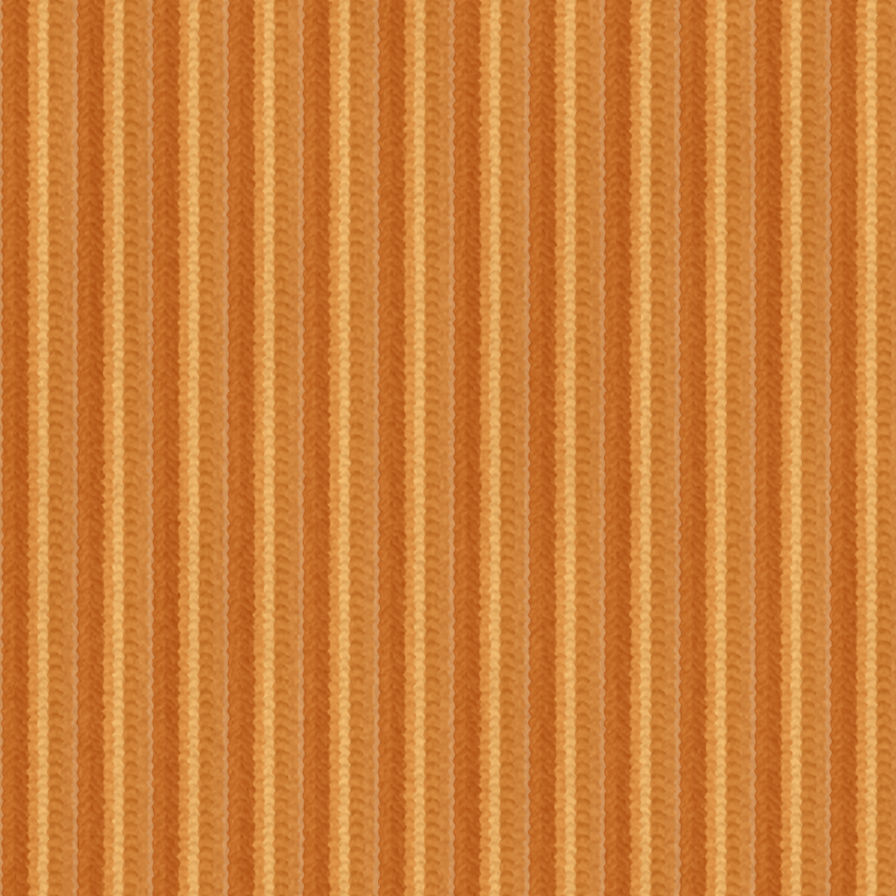
A three.js fragment shader for this pattern:

```glsl
#define STRIPES 11.9
#define PHASE 0.048
#define ROWS 74.0
#define GRAIN 300.0
#define SOFT 0.022
#define RUST vec3(0.735, 0.385, 0.130)
#define AMBER vec3(0.850, 0.550, 0.255)
#define STRAW vec3(0.895, 0.670, 0.385)
#define TAN vec3(0.785, 0.475, 0.190)
#define HONEY vec3(0.805, 0.510, 0.235)
#define BLUSH vec3(0.825, 0.580, 0.355)

varying vec2 vUv;

const float TAU = 6.2831853;

float hash(vec2 p) {
  return fract(sin(dot(p, vec2(127.1, 311.7))) * 43758.5453);
}

float noise(vec2 p) {
  vec2 i = floor(p);
  vec2 f = fract(p);
  f = f * f * (3.0 - 2.0 * f);
  return mix(mix(hash(i), hash(i + vec2(1.0, 0.0)), f.x),
             mix(hash(i + vec2(0.0, 1.0)), hash(i + vec2(1.0, 1.0)), f.x), f.y);
}

float edge(float at, float s) {
  return smoothstep(at - SOFT, at + SOFT, s);
}

// Coverage of the lane between two edges
float lane(float from, float to, float s) {
  return edge(from, s) * (1.0 - edge(to, s));
}

// Soft bands of colour across one stripe
vec3 stripeColor(float s) {
  vec3 c = mix(RUST, RUST + vec3(0.035, 0.045, 0.03), lane(0.0, 0.14, s));
  c = mix(c, AMBER, edge(0.33, s));
  c = mix(c, STRAW, edge(0.46, s));
  c = mix(c, TAN, edge(0.59, s));
  c = mix(c, HONEY, edge(0.77, s));
  c = mix(c, BLUSH, edge(0.92, s));
  return mix(c, RUST, smoothstep(0.965, 1.0, s));
}

// Rounded stitches, bowed across their lane
float scallops(float s, float center, float halfWidth, float y) {
  float x = (s - center) / halfWidth;
  float t = fract(y + 0.35 * x * x);
  return smoothstep(0.0, 0.3, t) * (1.0 - smoothstep(0.55, 1.0, t)) - 0.5;
}

void main() {
  float y = vUv.y * ROWS;
  float fiber = noise(vUv * GRAIN) - 0.5;
  float fleck = noise(vUv * vec2(GRAIN, GRAIN * 0.6) + 37.0) - 0.5;

  // Knitted edges sway with every row
  float across = vUv.x * STRIPES - PHASE;
  float s = fract(across + 0.012 * sin(TAU * y) + 0.025 * fiber);
  vec3 color = stripeColor(s);

  // Slanted strands, leaning both ways in the dark lane
  float lean = abs(s - 0.15) * 7.0;
  float strands = sin(TAU * (y * 1.2 + lean) + 3.0 * fleck);
  float shade = 0.022 * strands * lane(0.02, 0.34, s);

  // Small beads in the bright lanes, wide scallops in the tan lane
  shade += 0.045 * scallops(s, 0.395, 0.065, y * 1.25) * lane(0.33, 0.46, s);
  shade += 0.065 * scallops(s, 0.525, 0.065, y * 1.25 + 0.5) * lane(0.46, 0.59, s);
  shade += 0.075 * scallops(s, 0.68, 0.10, y) * lane(0.59, 0.78, s);
  shade += 0.035 * scallops(s, 0.85, 0.08, y + 0.5) * lane(0.78, 0.93, s);

  // Fibre grain and slow fading along each stripe
  float fade = noise(vec2(floor(across) * 3.7, vUv.y * 6.0)) - 0.5;
  shade += 0.055 * fiber + 0.05 * fleck + 0.025 * fade;
  color += shade * vec3(0.8, 1.0, 0.85);

  gl_FragColor = vec4(color, 1.0);
}
```
